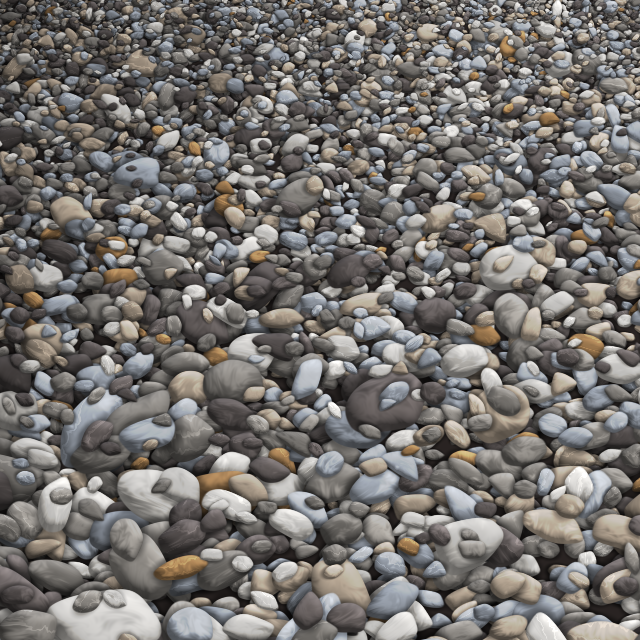
Write a Shadertoy shader that draws this texture.

```glsl
// A pebble beach receding from large near stones to fine far shingle.
// Rows of jittered cells shrink with height; each cell holds a rounded polygon
// stone, painted far to near over several size layers, with contact shadows.

const float NEAR_SIZE = 0.085;   // stone spacing at the lower edge
const float SHRINK = 0.068;      // loss of spacing over the canvas height
const float ROW_STEP = 0.70;     // row spacing relative to cell width
const float FACET_POWER = 6.0;   // higher gives more angular stones
const float MOTTLE = 0.15;       // strength of surface markings
const float UNEVEN = 0.14;       // roughness of the surface relief
const float CONTACT = 0.42;      // darkness of contact shadows
const float AMBIENT = 0.47;
const float SUNSHINE = 0.80;
const float TAU = 6.2831853;

const vec3 SUN = vec3(0.29, 0.77, 0.57);
const vec3 GAP = vec3(0.145, 0.125, 0.12);
const vec3 SLATE = vec3(0.36, 0.335, 0.33);
const vec3 GREY = vec3(0.52, 0.505, 0.485);
const vec3 BLUE = vec3(0.63, 0.66, 0.705);
const vec3 TAN = vec3(0.72, 0.655, 0.58);
const vec3 PALE = vec3(0.88, 0.865, 0.84);
const vec3 OCHRE = vec3(0.64, 0.49, 0.32);

vec4 hash4(vec2 cell, float seed) {
    vec4 p = fract(vec4(cell.xyx, seed) * vec4(0.1031, 0.1030, 0.0973, 0.1099));
    p += dot(p, p.wzxy + 33.33);
    return fract((p.xxyz + p.yzzw) * p.zywx);
}

// Warped layered sines for mineral markings, roughly -1 to 1
float mottle(vec2 p) {
    float sum = 0.0, weight = 0.55;
    for (int i = 0; i < 4; i++) {
        p = mat2(0.8, 0.6, -0.6, 0.8) * p * 1.9 + 1.7;
        p += 0.6 * sin(p.yx);
        sum += weight * sin(p.x) * sin(p.y);
        weight *= 0.7;
    }
    return sum;
}

vec3 stoneColour(float pick, float tone) {
    vec3 c = SLATE;
    if (pick > 0.20) c = GREY;
    if (pick > 0.44) c = BLUE;
    if (pick > 0.64) c = TAN;
    if (pick > 0.81) c = PALE;
    if (pick > 0.975) c = OCHRE;
    return c * mix(0.80, 1.14, tone);
}

// Rounded polygon: xy is the outward slope, z is 1 on the outline
vec3 outline(vec2 q, float phase) {
    float sum = 0.0;
    vec2 slope = vec2(0.0);
    for (int i = 0; i < 6; i++) {
        float k = float(i);
        float a = TAU / 6.0 * (k + 0.25 * sin(phase * (k + 1.3))) + phase;
        vec2 dir = vec2(cos(a), sin(a));
        float reach = 0.97 + 0.13 * cos(phase * (k + 2.1));
        float m = max(dot(q, dir) / reach, 0.0);
        float steep = pow(m, FACET_POWER - 1.0);
        sum += steep * m;
        slope += dir * steep;
    }
    float r = pow(sum, 1.0 / FACET_POWER);
    return vec3(slope / max(pow(r, FACET_POWER - 1.0), 1e-4), r);
}

void paintStone(inout vec3 col, vec2 d, float radius, vec4 look, vec4 form) {
    // Local frame: stretched, mostly lying flat
    float turn = (form.y - 0.5) * (form.w > 0.8 ? 3.0 : 1.3);
    mat2 spin = mat2(cos(turn), -sin(turn), sin(turn), cos(turn));
    vec2 axes = radius * vec2(1.12, mix(0.58, 0.95, form.z));
    vec2 q = (spin * d) / axes;
    float spread = length(q);
    if (spread > 1.6) return;

    // Contact shadow on whatever lies behind
    col *= 1.0 - CONTACT * smoothstep(1.42, 0.85, spread);

    float phase = TAU * fract(look.z * 7.31 + form.w);
    vec3 shape = outline(q, phase);
    float edge = 0.75 / (iResolution.y * axes.y);
    float cover = 1.0 - smoothstep(1.0 - edge, 1.0 + edge, shape.z);
    if (cover <= 0.0) return;

    // Domed, slightly uneven surface; larger stones show more markings
    float marks = mottle(q * (0.6 + 14.0 * radius) + 19.0 * look.xy);
    float r = min(shape.z, 1.0);
    vec2 tilt = (shape.xy * spin) * pow(r, 2.2);
    tilt += UNEVEN * vec2(marks, sin(3.0 * marks + phase));
    vec3 normal = normalize(vec3(tilt, 0.15 + 0.85 * sqrt(1.0 - r * r)));
    float sunlight = max(dot(normal, SUN), 0.0);

    // Base colour, markings and occasional pale bands
    vec3 stone = stoneColour(look.z, form.w) * (1.0 + MOTTLE * marks);
    float band = smoothstep(0.75, 1.0, sin(q.y * 7.0 + 3.0 * marks + phase));
    stone = mix(stone, stone * 1.18, band * step(0.75, look.x));
    stone *= AMBIENT + SUNSHINE * sunlight;
    stone += vec3(0.01, 0.015, 0.025) * max(normal.y, 0.0);
    col = mix(col, stone, cover);
}

void paintLayer(inout vec3 col, vec2 uv, float scale, float density, float seed) {
    float rate = SHRINK * scale * ROW_STEP;
    float row = floor(-log((NEAR_SIZE - SHRINK * uv.y) / NEAR_SIZE) / rate);
    for (int j = 2; j >= -2; j--) {
        float line = row + float(j);
        float size = NEAR_SIZE * exp(-rate * line);
        float height = (NEAR_SIZE - size) / SHRINK;
        float cell = size * scale;
        float column = floor((uv.x - 0.5) / cell);
        for (int i = -1; i <= 1; i++) {
            vec2 id = vec2(column + float(i), line);
            vec4 look = hash4(id, seed);
            if (look.w > density) continue;
            vec4 form = hash4(id, seed + 7.7);
            vec2 centre = vec2(0.5 + (id.x + 0.15 + 0.7 * look.x) * cell,
                               height + 0.6 * (look.y - 0.5) * cell);
            float radius = cell * mix(0.40, 0.72, form.x * form.x);
            paintStone(col, uv - centre, radius, look, form);
        }
    }
}

void mainImage(out vec4 fragColor, in vec2 fragCoord) {
    vec2 uv = fragCoord / iResolution.xy;
    vec3 col = GAP;

    // Fine fill, common stones, boulders, then loose stones on top
    paintLayer(col, uv, 0.50, 1.00, 3.1);
    paintLayer(col, uv, 0.78, 0.70, 21.4);
    paintLayer(col, uv, 1.40, 0.24, 47.9);
    paintLayer(col, uv, 0.88, 0.30, 64.2);
    paintLayer(col, uv, 0.48, 0.15, 88.6);

    // The far left lies in dimmer light; highlights roll off softly
    float light = smoothstep(-0.2, 0.9, uv.x + 0.7 * (1.0 - uv.y));
    col *= mix(0.66, 1.10, light);
    col = min(col, 0.72 + 0.4 * (col - 0.72));
    fragColor = vec4(clamp(col, 0.0, 1.0), 1.0);
}
```
